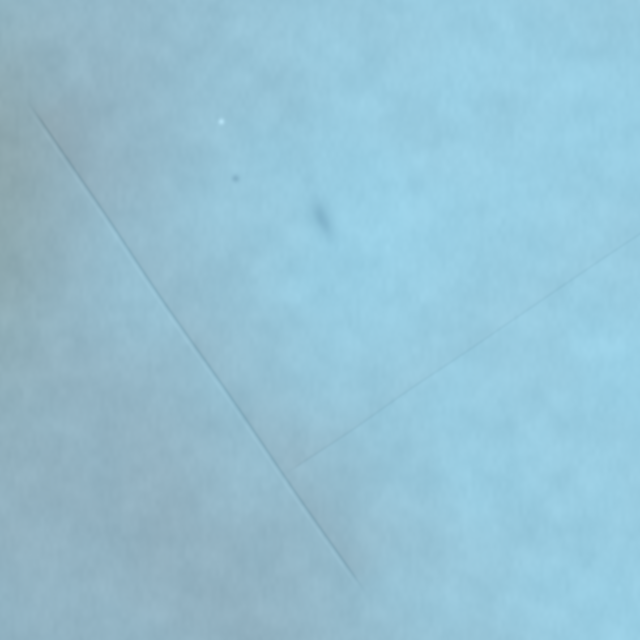
A Shadertoy shader for this texture:

```glsl
// Pale blue paper with two faint creases, soft uneven light and a few smudges.

const vec3 SHADE_COLOR = vec3(0.570, 0.680, 0.735);
const vec3 LIGHT_COLOR = vec3(0.602, 0.815, 0.900);
const vec3 EDGE_TINT = vec3(-0.015, -0.015, -0.045);

const vec2 LONG_CREASE_START = vec2(0.045, 0.837);
const vec2 LONG_CREASE_END = vec2(0.573, 0.073);
const vec2 SIDE_CREASE_START = vec2(0.456, 0.264);
const vec2 SIDE_CREASE_END = vec2(1.02, 0.648);
const float CREASE_WIDTH = 0.0026;
const float LONG_CREASE_DEPTH = 0.055;
const float SIDE_CREASE_DEPTH = 0.022;

const float CLOUD_AMOUNT = 0.32;
const float MOTTLE_AMOUNT = 0.050;
const float GRAIN_AMOUNT = 0.014;

float hash(vec2 p) {
    return fract(sin(dot(p, vec2(127.1, 311.7))) * 43758.5453);
}

float noise(vec2 p) {
    vec2 cell = floor(p);
    vec2 f = fract(p);
    f = f * f * (3.0 - 2.0 * f);
    float low = mix(hash(cell), hash(cell + vec2(1.0, 0.0)), f.x);
    float high = mix(hash(cell + vec2(0.0, 1.0)), hash(cell + vec2(1.0)), f.x);
    return mix(low, high, f.y);
}

// Layered noise, centred on zero
float fbm(vec2 p) {
    float sum = 0.0;
    float weight = 0.5;
    for (int i = 0; i < 4; i++) {
        sum += weight * (noise(p) - 0.5);
        p = mat2(1.6, 1.2, -1.2, 1.6) * p + 7.3;
        weight *= 0.55;
    }
    return sum;
}

// Soft round or oval spot
float spot(vec2 p, vec2 center, vec2 radius) {
    vec2 q = (p - center) / radius;
    return exp(-dot(q, q));
}

// x: position along the segment from 0 to 1, y: signed distance to its left
vec2 creaseCoords(vec2 p, vec2 a, vec2 b) {
    vec2 span = b - a;
    vec2 dir = normalize(span);
    vec2 q = p - a;
    return vec2(dot(q, dir) / length(span), dir.x * q.y - dir.y * q.x);
}

float fadeEnds(float t) {
    return smoothstep(-0.01, 0.05, t) * (1.0 - smoothstep(0.93, 1.01, t));
}

float creaseLine(float dist) {
    float q = dist / CREASE_WIDTH;
    return exp(-q * q);
}

void mainImage(out vec4 fragColor, in vec2 fragCoord) {
    vec2 uv = fragCoord / iResolution.xy;

    vec2 longCrease = creaseCoords(uv, LONG_CREASE_START, LONG_CREASE_END);
    longCrease.y += 0.004 * (noise(vec2(longCrease.x * 5.0, 2.0)) - 0.5);
    vec2 sideCrease = creaseCoords(uv, SIDE_CREASE_START, SIDE_CREASE_END);
    sideCrease.y += 0.004 * (noise(vec2(sideCrease.x * 6.0, 9.0)) - 0.5);
    float longFade = fadeEnds(longCrease.x);
    float sideFade = smoothstep(-0.02, 0.03, sideCrease.x);

    // Broad light across the sheet, dim in the upper left
    float light = 0.20 + 0.70 * smoothstep(-0.22, 0.30, longCrease.y);
    light -= 0.42 * spot(uv, vec2(0.22, 0.98), vec2(0.36, 0.30));
    light -= 0.22 * spot(uv, vec2(0.0, 0.72), vec2(0.14, 0.30));
    light += 0.24 * spot(uv, vec2(0.19, 0.56), vec2(0.11, 0.13));
    light += 0.10 * spot(uv, vec2(0.52, 0.72), vec2(0.20, 0.18));
    light += CLOUD_AMOUNT * fbm(uv * 5.0 + 3.0);

    // Tone steps on either side of the creases
    float rightShade = smoothstep(-0.002, 0.004, longCrease.y) * exp(-max(longCrease.y, 0.0) / 0.08);
    light -= 0.20 * rightShade * longFade;
    float aboveShade = smoothstep(-0.003, 0.003, sideCrease.y) * exp(-max(sideCrease.y, 0.0) / 0.05);
    light -= 0.12 * aboveShade * sideFade * (1.0 - 0.6 * sideCrease.x);

    vec3 color = mix(SHADE_COLOR, LIGHT_COLOR, clamp(light, -0.1, 1.1));
    color += EDGE_TINT * spot(uv, vec2(-0.02, 0.68), vec2(0.10, 0.30));

    // Soft paper mottling and faint upright fibres
    color += MOTTLE_AMOUNT * fbm(uv * 24.0);
    color += GRAIN_AMOUNT * (noise(uv * vec2(150.0, 75.0)) - 0.5);

    // Crease lines
    color -= LONG_CREASE_DEPTH * creaseLine(longCrease.y) * longFade;
    color += 0.3 * LONG_CREASE_DEPTH * creaseLine(longCrease.y + 0.006) * longFade;
    color -= SIDE_CREASE_DEPTH * creaseLine(sideCrease.y) * sideFade;

    // Smudges and one bright speck
    vec2 slanted = uv + vec2(0.35 * (uv.y - 0.66), 0.0);
    float smudge = 0.055 * spot(slanted, vec2(0.503, 0.655), vec2(0.010, 0.022));
    smudge += 0.030 * spot(slanted, vec2(0.505, 0.665), vec2(0.018, 0.060));
    smudge += 0.080 * spot(uv, vec2(0.368, 0.721), vec2(0.006));
    smudge += 0.025 * spot(uv, vec2(0.648, 0.708), vec2(0.012));
    color -= smudge * vec3(1.0, 1.1, 1.0);
    color += 0.11 * spot(uv, vec2(0.346, 0.810), vec2(0.005));

    fragColor = vec4(clamp(color, 0.0, 1.0), 1.0);
}
```
